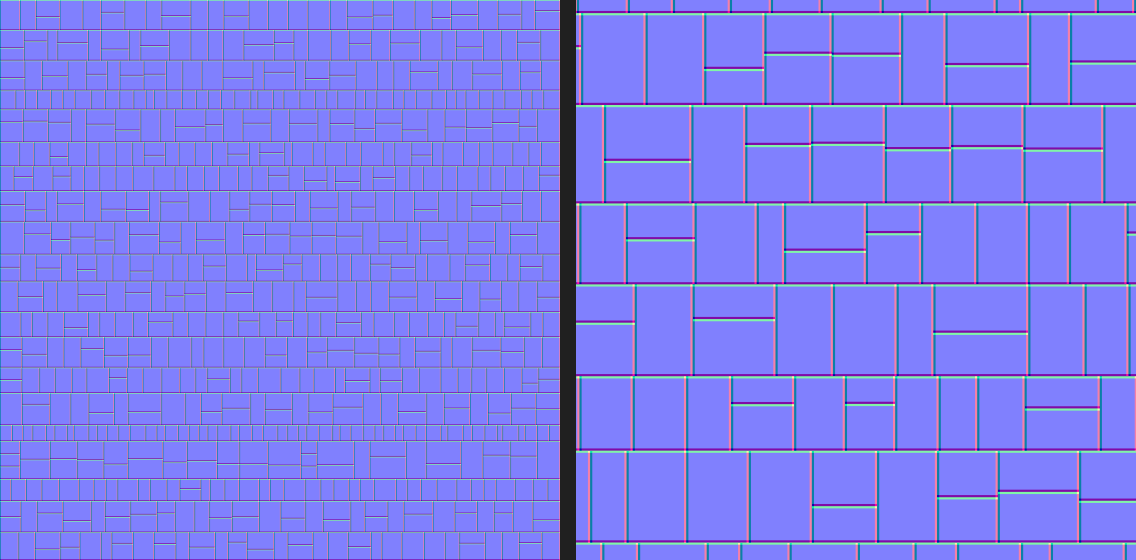
Left: the whole. Right: its middle third, enlarged.
Reproduce this texture map procedurally as a WebGL 2 fragment shader.

```glsl
#version 300 es
precision highp float;
// Tangent-space normal map of coursed stone blocks with thin bevelled seams.

uniform vec2 u_resolution;
out vec4 fragColor;

// Course heights from bottom to top, as parts of COURSE_TOTAL.
const int COURSES = 20;
const float COURSE_TOTAL = 768.0;
const float COURSE_HEIGHT[COURSES] = float[COURSES](
    38.0, 43.0, 30.0, 52.0, 22.0, 44.0, 35.0, 42.0, 34.0, 42.0,
    37.0, 45.0, 42.0, 34.0, 33.0, 45.0, 26.0, 41.0, 42.0, 41.0);

const float BLOCK_ASPECT = 0.69;               // mean block width / course height
const float JOINT_JITTER = 0.58;               // joint shift, in mean block widths
const vec2  SPLIT_WIDTH  = vec2(0.028, 0.047); // widths that never / always split
const vec2  SPLIT_RANGE  = vec2(0.36, 0.64);   // split position inside a block
const float TALL_COURSE  = 0.065;              // courses that may hold triple blocks
const float TRIPLE_WIDTH = 0.036;              // widest triple block
const float TRIPLE_ODDS  = 0.6;
const float BEVEL        = 0.0013;             // width of one side of a seam

const vec3  FLAT_COLOR = vec3(0.50, 0.50, 0.995);
const float TILT_GAIN  = 0.46;                 // red and green change on a bevel
const float BEVEL_BLUE = 0.66;

// Integer hash of a pair and a channel, giving 0..1.
float hash(int a, int b, int channel) {
    uint h = uint(a) * 374761393u + uint(b) * 668265263u + uint(channel) * 974711u;
    h = (h ^ (h >> 13)) * 1274126177u;
    h = (h ^ (h >> 15)) * 2246822519u;
    return float((h ^ (h >> 16)) & 65535u) / 65535.0;
}

// Share of a pixel at offset d that lies on the strip from 0 to BEVEL.
float stripCoverage(float d, float pixel) {
    float lo = max(d - 0.5 * pixel, 0.0);
    float hi = min(d + 0.5 * pixel, BEVEL);
    return max(hi - lo, 0.0) / pixel;
}

// Seam at d = 0: x is the signed tilt, y the total coverage.
vec2 seam(float d, float pixel) {
    float before = stripCoverage(-d, pixel);
    float after = stripCoverage(d, pixel);
    return vec2(before - after, before + after);
}

// Position of a vertical joint; both ends of a course stay fixed.
float jointX(int i, int count, int course) {
    bool inner = i > 0 && i < count;
    float shift = inner ? JOINT_JITTER * (hash(i, course, 1) - 0.5) : 0.0;
    return (float(i) + shift) / float(count);
}

void main() {
    vec2 p = gl_FragCoord.xy / u_resolution;
    vec2 pixel = 1.0 / u_resolution;

    // Find the course under this point.
    int course = 0;
    float bottom = 0.0;
    float height = COURSE_HEIGHT[0] / COURSE_TOTAL;
    for (int i = 1; i < COURSES; i++) {
        if (p.y < bottom + height) break;
        bottom += height;
        course = i;
        height = COURSE_HEIGHT[i] / COURSE_TOTAL;
    }

    // Find the block within the course.
    int count = int(round(1.0 / (BLOCK_ASPECT * height)));
    int block = int(floor(p.x * float(count)));
    if (p.x < jointX(block, count, course)) block--;
    else if (p.x >= jointX(block + 1, count, course)) block++;
    block = clamp(block, 0, count - 1);
    float left = jointX(block, count, course);
    float right = jointX(block + 1, count, course);
    float width = right - left;

    // Outer seams of the block.
    vec2 upright = seam(p.x - left, pixel.x) + seam(p.x - right, pixel.x);
    vec2 level = seam(p.y - bottom, pixel.y) + seam(p.y - bottom - height, pixel.y);

    // Wide blocks split in two; a few slim ones in tall courses split in three.
    float y = p.y - bottom;
    float odds = smoothstep(SPLIT_WIDTH.x, SPLIT_WIDTH.y, width);
    bool triple = height > TALL_COURSE && width < TRIPLE_WIDTH
        && hash(block, course, 2) < TRIPLE_ODDS;
    if (triple) {
        level += seam(y - height / 3.0, pixel.y) + seam(y - height * 2.0 / 3.0, pixel.y);
    } else if (hash(block, course, 3) < odds) {
        float split = mix(SPLIT_RANGE.x, SPLIT_RANGE.y, hash(block, course, 4));
        level += seam(y - height * split, pixel.y);
    }

    // Encode the tilt as a normal colour.
    float cover = clamp(max(upright.y, level.y), 0.0, 1.0);
    vec2 tilt = vec2(upright.x, level.x) * TILT_GAIN;
    vec3 color = vec3(FLAT_COLOR.rg + tilt, mix(FLAT_COLOR.b, BEVEL_BLUE, cover));
    fragColor = vec4(clamp(color, 0.0, 1.0), 1.0);
}
```
